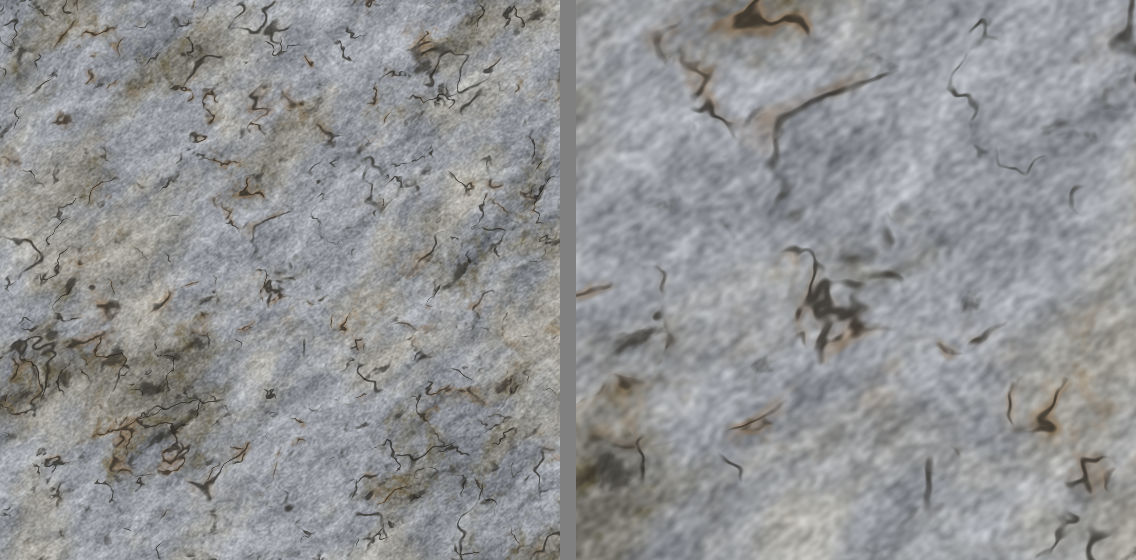
Left, the full canvas; right, a detail of the centre.
Give the GLSL for this texture, as a WebGL 1 fragment shader.

```glsl
precision highp float;
// Weathered blue-grey rock face with slanting grain, dark cracks and rust.
// Layered gradient noise in a stretched, rotated frame gives tone and relief;
// thin zero-lines of warped noise become cracks, with ochre stains beside them.
uniform vec2 u_resolution;

const vec2 GRAIN_DIR = vec2(0.78, 0.625);
const vec3 COOL_TINT = vec3(-0.014, 0.000, 0.024);
const vec3 WARM_TINT = vec3(0.010, 0.002, -0.028);
const vec3 RUST = vec3(0.52, 0.39, 0.25);
const vec3 MOSS = vec3(0.37, 0.34, 0.23);
const vec3 CREVICE = vec3(0.17, 0.16, 0.14);

vec2 hashGradient(vec2 cell) {
  vec3 h = fract(cell.xyx * vec3(0.1031, 0.1030, 0.0973));
  h += dot(h, h.yzx + 33.33);
  return 2.0 * fract((h.xx + h.yz) * h.zy) - 1.0;
}

float gradientNoise(vec2 p) {
  vec2 i = floor(p);
  vec2 f = p - i;
  vec2 u = f * f * f * (f * (f * 6.0 - 15.0) + 10.0);
  vec2 e = vec2(1.0, 0.0);
  float a = dot(hashGradient(i), f);
  float b = dot(hashGradient(i + e.xy), f - e.xy);
  float c = dot(hashGradient(i + e.yx), f - e.yx);
  float d = dot(hashGradient(i + e.xx), f - e.xx);
  return mix(mix(a, b, u.x), mix(c, d, u.x), u.y);
}

// Five octaves, each turned so that the lattices do not line up.
float fbm(vec2 p) {
  float sum = 0.0;
  float amplitude = 1.0;
  for (int i = 0; i < 5; i++) {
    sum += amplitude * gradientNoise(p);
    p = mat2(1.6, 1.2, -1.2, 1.6) * p + 17.3;
    amplitude *= 0.52;
  }
  return sum;
}

// Rotates into the grain direction and stretches features along it.
vec2 alignToGrain(vec2 p, float stretch) {
  vec2 across = vec2(-GRAIN_DIR.y, GRAIN_DIR.x);
  return vec2(dot(p, GRAIN_DIR) / stretch, dot(p, across));
}

// Approximate distance, in canvas units, to a wandering fracture line.
float crackDistance(vec2 p, float frequency, float seed) {
  vec2 q = p * frequency + seed;
  float n = gradientNoise(q) + 0.3 * gradientNoise(q * 2.7 + 5.1)
          + 0.12 * gradientNoise(q * 7.1 + 2.3);
  return abs(n) / frequency;
}

float lineMask(float distanceToLine, float width) {
  return 1.0 - smoothstep(0.15 * width, width, distanceToLine);
}

void main() {
  vec2 uv = gl_FragCoord.xy / min(u_resolution.x, u_resolution.y) + 3.0;
  vec2 warp = vec2(fbm(uv * 7.0), fbm(uv * 7.0 + 41.0));
  vec2 p = uv + 0.022 * warp;
  vec2 slanted = alignToGrain(p, 1.7);

  // Broad stains, mid-sized mottling and the warm or cool drift.
  float stain = fbm(slanted * 5.0 + 8.0);
  float mottle = fbm(slanted * 15.0 + 3.0);
  float drift = fbm(slanted * 6.0 + 61.0);
  float soil = smoothstep(0.02, 0.50, stain + 0.3 * mottle);

  // Relief lit from the upper left.
  vec2 lightStep = alignToGrain(vec2(-0.003, 0.005), 1.7);
  float relief = fbm((slanted - lightStep) * 12.0) - fbm((slanted + lightStep) * 12.0);

  // Fine crystalline grain.
  vec2 fine = alignToGrain(uv, 1.5);
  float grain = 0.13 * gradientNoise(fine * 110.0) + 0.15 * gradientNoise(fine * 230.0);

  float tone = 0.622 + 0.13 * mottle + 0.28 * relief + grain - 0.15 * soil;
  tone -= 0.05 * smoothstep(0.0, 0.5, fbm(slanted * 34.0 + 23.0));
  float warmth = smoothstep(-0.12, 0.42, drift + 0.35 * soil + 0.25 * mottle);
  vec3 color = tone + mix(COOL_TINT, WARM_TINT, warmth);

  // Fractures fade in and out along their length.
  float gate = fbm(p * 10.0 + 90.0) + 0.3 * soil;
  float largeCrack = crackDistance(alignToGrain(p, 1.5), 7.0, 12.0);
  float smallCrack = crackDistance(alignToGrain(p, 1.3), 17.0, 37.0);
  float largeGate = smoothstep(0.02, 0.35, gate);
  float smallGate = smoothstep(0.08, 0.40, fbm(p * 15.0 + 55.0) + 0.35 * soil);

  // Rust and moss gather beside fractures and in soiled hollows.
  float halo = max(lineMask(largeCrack, 0.016) * largeGate, lineMask(smallCrack, 0.008) * smallGate);
  float speckle = smoothstep(0.0, 0.45, fbm(p * 38.0 + 70.0));
  float rustArea = smoothstep(-0.05, 0.35, fbm(p * 8.0 + 30.0));
  color = mix(color, RUST + 0.6 * grain, 0.55 * rustArea * max(halo, 0.6 * speckle * warmth));
  color = mix(color, MOSS + grain, 0.55 * soil * speckle);

  // Dark crevices: thin lines and clustered pits.
  float lines = max(lineMask(largeCrack, 0.0036) * largeGate, lineMask(smallCrack, 0.0026) * smallGate);
  float pits = smoothstep(0.36, 0.70, fbm(slanted * 30.0 + 44.0) + 0.22 * soil);
  color = mix(color, CREVICE, clamp(0.75 * lines + 0.65 * pits, 0.0, 0.9));

  gl_FragColor = vec4(clamp(color, 0.0, 1.0), 1.0);
}
```
